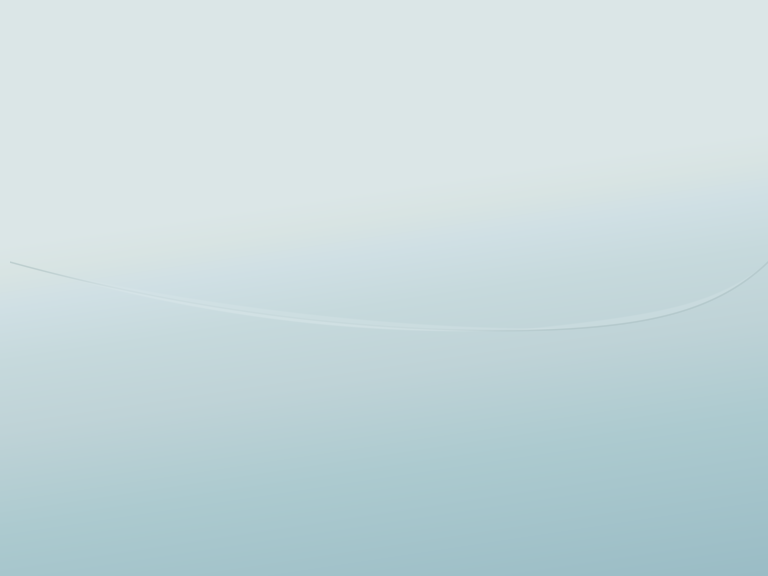
Write a Shadertoy shader that draws this background.

```glsl
// A pale sky-to-teal backdrop with one thin glassy ribbon sweeping across it.
// The backdrop is a tilted chain of colour ramps; the ribbon is a sagging
// curve with tapering light bands on both sides and a fine shaded crease.

#define TILT 0.15
#define CURVE_START 0.013
#define CURVE_TOP 0.545
#define LEFT_UPPER_WIDTH 0.0090
#define LEFT_LOWER_WIDTH 0.0062
#define RIGHT_WIDTH 0.0115
#define CREASE_WIDTH 0.0009
#define GLASS vec3(0.86, 0.91, 0.92)
#define SHADE vec3(0.56, 0.66, 0.67)

const float PI = 3.14159;

float ramp(float from, float to, float x) {
    return clamp((x - from) / (to - from), 0.0, 1.0);
}

// Smooth hump that is zero outside the interval from..to
float lobe(float from, float to, float x) {
    return sin(PI * ramp(from, to, x));
}

// Soft strip between two signed distances
float strip(float low, float high, float d, float blur) {
    return smoothstep(low - blur, low + blur, d)
         * (1.0 - smoothstep(high - blur, high + blur, d));
}

// Height of the ribbon's crease, x across the width from 0 to 1
float curveHeight(float x) {
    float v = max(x - CURVE_START, 0.0);
    return CURVE_TOP - v * (0.3646 - 0.2778 * v - 0.0903 * pow(v / 0.987, 11.0));
}

vec3 backdrop(float level) {
    vec3 c = vec3(0.604, 0.737, 0.773);
    c = mix(c, vec3(0.675, 0.792, 0.812), ramp(-0.20, 0.08, level));
    c = mix(c, vec3(0.749, 0.827, 0.843), ramp(0.08, 0.25, level));
    c = mix(c, vec3(0.776, 0.851, 0.863), ramp(0.25, 0.37, level));
    c = mix(c, vec3(0.812, 0.875, 0.894), ramp(0.37, 0.46, level));
    c = mix(c, vec3(0.847, 0.894, 0.890), ramp(0.46, 0.525, level));
    return mix(c, vec3(0.859, 0.902, 0.906), ramp(0.525, 0.575, level));
}

void mainImage(out vec4 fragColor, in vec2 fragCoord) {
    vec2 p = fragCoord / iResolution.y;
    float aspect = iResolution.x / iResolution.y;
    float x = p.x / aspect;
    float pixel = 1.0 / iResolution.y;
    vec3 color = backdrop(p.y - TILT * p.x);

    // Signed distance to the crease, corrected for its slope
    float h = 0.002;
    float slope = (curveHeight(x + h) - curveHeight(x - h)) / (2.0 * h * aspect);
    float d = (p.y - curveHeight(x)) / sqrt(1.0 + slope * slope);

    // Light bands, narrowing to nothing at their ends
    float upper = LEFT_UPPER_WIDTH * lobe(0.03, 0.78, x);
    float lower = LEFT_LOWER_WIDTH * lobe(0.03, 0.66, x);
    float right = RIGHT_WIDTH * lobe(0.66, 1.0, x);
    float leftFade = smoothstep(0.03, 0.18, x);
    color = mix(color, GLASS, 0.30 * leftFade * strip(0.0, upper, d, pixel));
    color = mix(color, GLASS, 0.50 * leftFade * strip(-lower, 0.0, d, pixel));
    color = mix(color, GLASS, 0.28 * strip(0.0, right, d, pixel));

    // Fine crease, strongest toward both tips
    float strength = 0.10 + 0.28 * (1.0 - smoothstep(0.03, 0.16, x))
                   + 0.25 * smoothstep(0.55, 0.75, x);
    float line = 1.0 - smoothstep(0.0, CREASE_WIDTH + pixel, abs(d));
    color = mix(color, SHADE, strength * line * step(CURVE_START, x));

    fragColor = vec4(color, 1.0);
}
```
